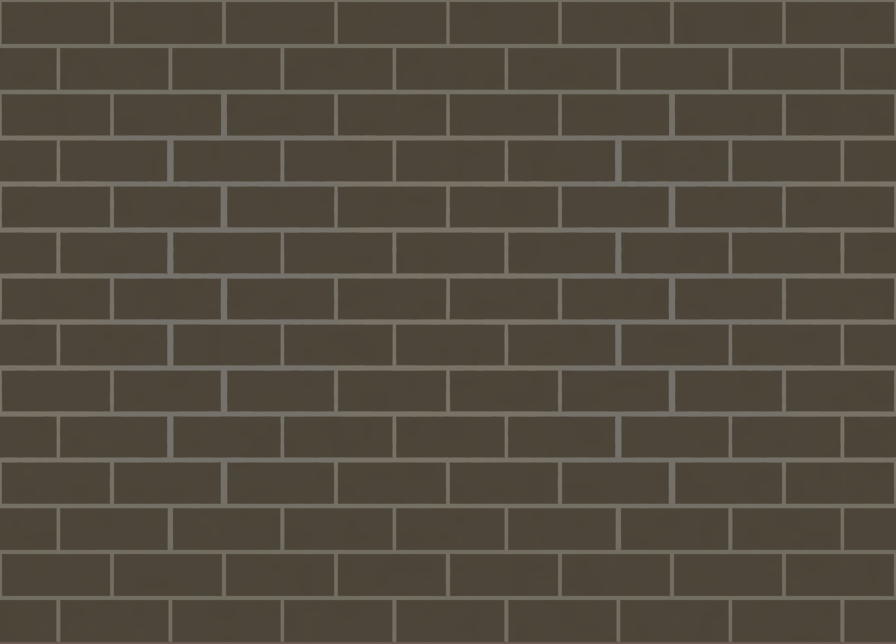
Write a Shadertoy shader that draws this pattern.

```glsl
// Running-bond wall of dark brown bricks with thin grey-beige mortar.
// Distances to the nearest bed and head joints are measured in brick heights;
// joints widen and turn paler toward the middle rows, with slightly worn edges.

#define COLUMNS 8.0
#define ROWS 14.0
#define ROW_SHIFT 0.521       // sideways shift of every second row
#define BED_WIDTH 0.088       // horizontal mortar, in brick heights
#define HEAD_WIDTH 0.082      // vertical mortar, in brick heights
#define WIDE_EXTRA 0.055      // extra width of every fourth head joint
#define WEAR 0.014            // roughness of the brick edges
#define WEAR_PERIOD 4.0       // bricks after which the wear repeats
#define BRICK vec3(0.300, 0.270, 0.222)
#define MORTAR vec3(0.470, 0.450, 0.400)
#define PALE_MORTAR vec3(0.455, 0.445, 0.430)
#define BASE_EDGE vec3(0.420, 0.350, 0.330)

float hash(vec2 p) {
    return fract(sin(dot(p, vec2(127.1, 311.7))) * 43758.5453);
}

float noise(vec2 p) {
    vec2 i = floor(p), f = fract(p);
    f = f * f * (3.0 - 2.0 * f);
    return mix(mix(hash(i), hash(i + vec2(1, 0)), f.x),
               mix(hash(i + vec2(0, 1)), hash(i + vec2(1, 1)), f.x), f.y);
}

// Coverage of a line of the given width at distance d from its axis
float line(float d, float width, float blur) {
    return 1.0 - smoothstep(-blur, blur, d - 0.5 * width);
}

void mainImage(out vec4 fragColor, in vec2 fragCoord) {
    // Wall coordinates: x in bricks, y in rows counted from the top
    vec2 uv = fragCoord / iResolution.xy;
    vec2 wall = vec2(uv.x * COLUMNS, (1.0 - uv.y) * ROWS);
    float aspect = iResolution.x * ROWS / (iResolution.y * COLUMNS);
    float blur = 0.8 * ROWS / iResolution.y;

    float row = floor(wall.y);
    float odd = mod(row, 2.0);
    float x = wall.x - odd * ROW_SHIFT;
    float joint = floor(x + 0.5);
    float bed = floor(wall.y + 0.5);

    // Wear is strongest around the middle rows and repeats sideways
    float middle = 1.0 - smoothstep(2.5, 6.0, abs(wall.y - 6.5));
    float rowWear = 1.0 - smoothstep(4.0, 5.5, abs(row - 6.5));
    float wornX = mod(wall.x, WEAR_PERIOD);
    float rough = (noise(vec2(wornX * aspect, wall.y) * 7.0) - 0.5) * WEAR * (0.4 + middle);

    // Bed joints
    float bedWidth = BED_WIDTH * (1.0 + 0.3 * middle) + rough;
    float bedMask = line(abs(wall.y - bed), bedWidth, blur);

    // Head joints, one in each wear period being wider
    float slot = mod(joint, WEAR_PERIOD);
    float wide = 1.0 - step(0.5, abs(slot - (2.0 - odd)));
    float variation = (hash(vec2(slot, row)) - 0.5) * 0.016;
    float headWidth = HEAD_WIDTH + wide * WIDE_EXTRA * rowWear + variation + rough;
    float headMask = line(abs(x - joint) * aspect, headWidth, blur);

    // Paler mortar around the bricks beside the wide joints
    float pale = middle * (1.0 - smoothstep(0.85, 1.15, abs(wornX - 2.0)));
    vec3 mortar = mix(MORTAR, PALE_MORTAR, 0.8 * pale);
    mortar *= 0.96 + 0.04 * middle;
    mortar = mix(mortar, BASE_EDGE, smoothstep(ROWS - 0.08, ROWS - 0.03, wall.y));

    // Nearly flat brick faces
    vec3 brick = BRICK + 0.006 * (noise(wall * vec2(aspect, 1.0) * 3.0) - 0.5);

    fragColor = vec4(mix(brick, mortar, max(bedMask, headMask)), 1.0);
}
```
